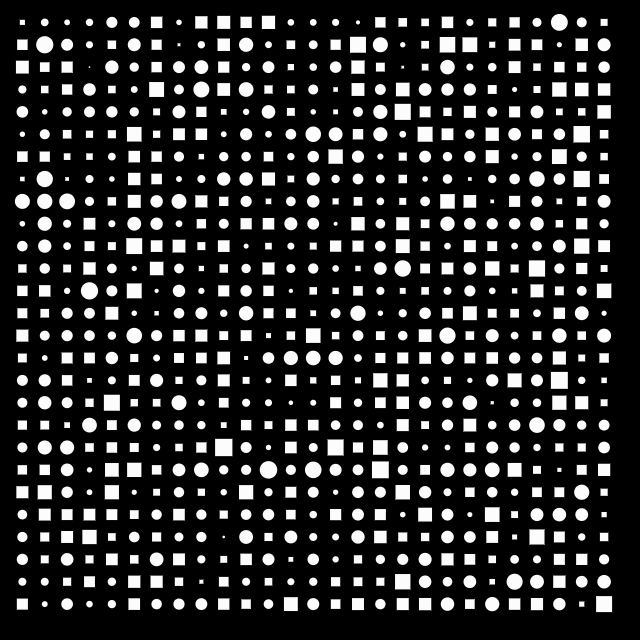
Write a WebGL 2 fragment shader that draws this pattern.

```glsl
#version 300 es
precision highp float;
uniform vec2 u_resolution;
out vec4 fragColor;

// Three independent random values in 0..1 for a cell
vec3 hash3(uvec3 v) {
  v = v * 1664525u + 101390u;
  v.x += v.y * v.z; v.y += v.z * v.x; v.z += v.x * v.y;
  v ^= v >> 16u;
  v.x += v.y * v.z; v.y += v.z * v.x; v.z += v.x * v.y;
  return vec3(v >> 8u) / 16777216.0;
}

float circleDistance(vec2 p, float radius) {
  return length(p) - radius;
}

float squareDistance(vec2 p, float halfSide) {
  return max(abs(p.x), abs(p.y)) - halfSide;
}

void main() {
  vec2 uv = gl_FragCoord.xy / u_resolution;

  // Grid counted from the upper left, first mark one pitch in
  vec2 grid = vec2(uv.x, 1.0 - uv.y) / 0.03496;
  vec2 cell = floor(grid + 0.5);
  vec2 p = grid - cell;
  float pixel = 1.0 / (0.03496 * min(u_resolution.x, u_resolution.y));

  // Bell-shaped spread of sizes, even choice of shape
  vec3 sizeRandom = hash3(uvec3(cell, 7u));
  float size = 0.0225 + 0.134 * dot(sizeRandom, vec3(1.0));
  bool isSquare = hash3(uvec3(cell, 29u)).x < 0.5;
  float d = isSquare ? squareDistance(p, size) : circleDistance(p, size);

  // 27 by 27 marks, empty margin around them
  bool inside = all(greaterThan(cell, vec2(0.5))) && all(lessThan(cell, vec2(27.5)));
  float mark = inside ? clamp(0.5 - d / pixel, 0.0, 1.0) : 0.0;

  fragColor = vec4(vec3(0.99 * mark), 1.0);
}
```
